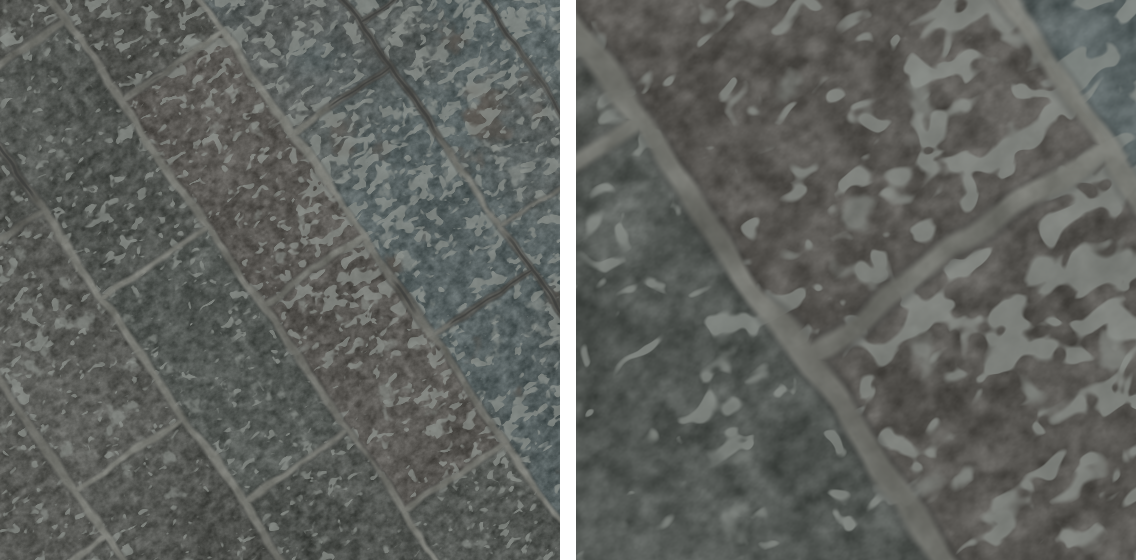
Left: the whole. Right: its middle third, enlarged.
Give the GLSL for this texture, as a WebGL 2 fragment shader.

```glsl
#version 300 es
precision highp float;
// Worn stone paving in diagonal staggered courses, with pale mortar and lichen flecks.
uniform vec2 u_resolution;
out vec4 outColor;

// Layout, in units of the canvas
const vec2 ACROSS = vec2(0.824, 0.567);    // direction across the courses
const vec2 ALONG = vec2(0.567, -0.824);    // direction along the courses
const float COURSE_ORIGIN = 0.0755;
const float COURSE_WIDTH = 0.2227;
const float COURSE_TAPER = 0.016;          // courses narrow toward the upper right
const float STONE_LENGTH = 0.445;
const float STAGGER[7] = float[7](0.02, 0.80, 0.22, 0.61, 0.10, 0.89, 0.65);
const float JOINT_HALF = 0.0068;
const float WOBBLE = 0.016;
const vec2 FLECK_FREQ = vec2(88.0, 62.0);

// Colours
const vec3 WARM_STONE = vec3(0.338, 0.328, 0.312);
const vec3 GREEN_STONE = vec3(0.308, 0.328, 0.314);
const vec3 COOL_STONE = vec3(0.352, 0.392, 0.394);
const vec3 FLECK = vec3(0.555, 0.575, 0.555);
const vec3 RUST = vec3(0.355, 0.310, 0.275);
const vec3 MORTAR = vec3(0.490, 0.495, 0.470);
const vec3 OLD_MORTAR = vec3(0.350, 0.350, 0.330);
const vec3 SHADOW = vec3(0.235, 0.240, 0.235);

float hash(vec2 p) {
  vec3 q = fract(p.xyx * 0.1031);
  q += dot(q, q.yzx + 33.33);
  return fract((q.x + q.y) * q.z);
}

float noise(vec2 p) {
  vec2 i = floor(p), f = fract(p);
  f = f * f * (3.0 - 2.0 * f);
  return mix(mix(hash(i), hash(i + vec2(1, 0)), f.x),
             mix(hash(i + vec2(0, 1)), hash(i + vec2(1, 1)), f.x), f.y);
}

float fbm(vec2 p) {
  float sum = 0.0, gain = 0.5;
  for (int i = 0; i < 4; i++) {
    sum += gain * noise(p);
    p = mat2(1.6, 1.2, -1.2, 1.6) * p + 17.3;
    gain *= 0.5;
  }
  return sum / 0.9375;
}

void main() {
  vec2 p = gl_FragCoord.xy / u_resolution;
  float pixel = 1.0 / min(u_resolution.x, u_resolution.y);

  // Course frame: x runs along a course, y across the courses
  vec2 frame = vec2(dot(p, ALONG) + 0.824, dot(p, ACROSS) - 0.567);
  vec2 bent = frame + WOBBLE * (vec2(fbm(p * 9.0 + 3.1), fbm(p * 9.0 + 41.7)) - 0.5);
  bent += 0.005 * (vec2(noise(p * 38.0 + 7.0), noise(p * 38.0 + 63.0)) - 0.5);

  // Course and stone under this point
  float c = (bent.y - COURSE_ORIGIN) / COURSE_WIDTH;
  c += COURSE_TAPER * c * c;
  float course = floor(c);
  float s = bent.x / STONE_LENGTH - STAGGER[clamp(int(course) + 3, 0, 6)];
  vec2 stone = vec2(course, floor(s)) + 20.0;
  float pick = hash(stone * 3.7), tint = 1.0 - hash(stone * 5.3 + 9.0);

  // Distances to the nearest long joint and end joint
  float side = abs(c - round(c)) * COURSE_WIDTH;
  float end = abs(s - round(s)) * STONE_LENGTH;
  float joint = min(side, end + 0.001);

  // Stone face: tint per stone, broad shading and fine mottling
  float cool = smoothstep(0.3, 1.2, course + 0.3 * tint);
  cool *= 1.0 - 0.5 * smoothstep(0.45, 0.7, fbm(p * 4.0 + 33.0));
  vec3 color = mix(mix(WARM_STONE, GREEN_STONE, tint), COOL_STONE, cool);
  color += 0.045 * (pick - 0.5) + 0.11 * (fbm(p * 5.0 + 11.0) - 0.5);
  color += 0.24 * (fbm(frame * vec2(95.0, 75.0)) - 0.5);
  color += 0.05 * (noise(p * 200.0) - 0.5);
  float rust = smoothstep(0.62, 0.78, fbm(p * 13.0 + 5.0));
  color = mix(color, RUST, 0.6 * rust * cool);

  // Lichen flecks, denser toward the upper right and in patches
  float wear = 0.13 + 0.46 * smoothstep(-0.05, 0.30, frame.y);
  wear += 0.12 * (1.0 - smoothstep(-0.40, -0.15, frame.y));
  wear -= 0.26 * smoothstep(0.62, 1.0, frame.x) * smoothstep(-0.1, 0.15, frame.y);
  wear += 0.12 * (pick - 0.5) + 0.85 * (fbm(p * 7.0 + 29.0) - 0.5);
  wear += 0.10 * (1.0 - smoothstep(0.0, 0.04, joint));
  wear = clamp(wear, 0.0, 0.72);
  vec2 curl = vec2(noise(p * 60.0), noise(p * 60.0 + 19.0)) - 0.5;
  vec2 spot = frame * FLECK_FREQ + 0.8 * curl + 50.0;
  float grain = 0.66 * noise(spot) + 0.34 * noise(spot.yx * 2.1 + 8.0);
  float limit = mix(0.78, 0.34, wear);
  float fleck = smoothstep(limit, limit + 0.14, grain);
  color = mix(color, FLECK + 0.06 * (noise(p * 60.0) - 0.5), 0.72 * fleck);

  // Sparse pale scuffs
  float scuff = smoothstep(0.68, 0.82, fbm(p * 26.0 + 77.0));
  color = mix(color, FLECK, 0.6 * scuff);

  // Joints: dark rim, then mortar of uneven width and age
  float thin = smoothstep(0.22, 0.55, frame.y);
  float halfWidth = JOINT_HALF * mix(1.0, 0.65, thin) * mix(0.4, 1.5, fbm(p * 11.0 + 90.0));
  float soft = 0.0022 + pixel;
  float rim = 1.0 - smoothstep(halfWidth, halfWidth + 0.006, joint);
  float fill = 1.0 - smoothstep(halfWidth - soft, halfWidth + soft, joint);
  float age = smoothstep(0.42, 0.85, fbm(p * 4.5 + 61.0) + 0.18 * thin);
  vec3 mortar = mix(MORTAR, OLD_MORTAR, age) + 0.20 * (fbm(p * 50.0) - 0.5);
  color = mix(color, SHADOW, rim * mix(0.25, 0.60, age));
  color = mix(color, mortar, 0.9 * fill);
  float crack = 1.0 - smoothstep(0.0008, 0.0025 + pixel, joint);
  color = mix(color, SHADOW, 0.8 * crack * smoothstep(0.55, 0.9, age));

  outColor = vec4(color, 1.0);
}
```
